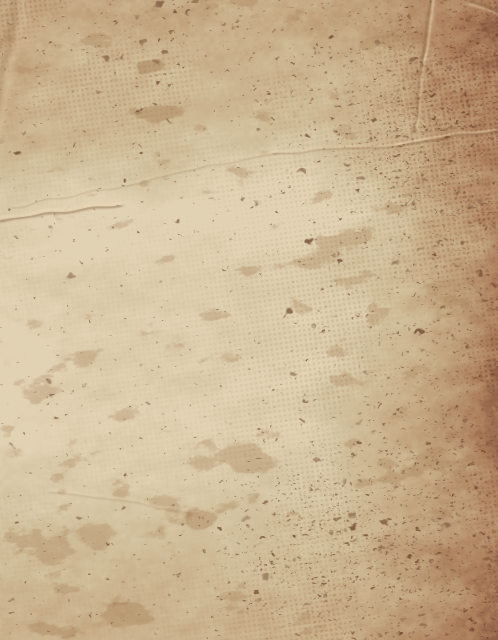
Write a Shadertoy shader that draws this texture.

```glsl
// Aged parchment: warm burnt edges, woven print, stains, rust specks and creases.

const float PAPER_ASPECT = 0.777;
const float TAU = 6.2832;
const vec3 RUST = vec3(0.40, 0.23, 0.15);
const vec3 STAIN = vec3(0.62, 0.45, 0.29);
const vec3 HIGHLIGHT = vec3(0.92, 0.84, 0.70);

float hash(vec2 p) {
    return fract(sin(dot(p, vec2(127.1, 311.7))) * 43758.545);
}

float noise(vec2 p) {
    vec2 i = floor(p), f = fract(p);
    f = f * f * (3.0 - 2.0 * f);
    return mix(mix(hash(i), hash(i + vec2(1, 0)), f.x),
               mix(hash(i + vec2(0, 1)), hash(i + vec2(1, 1)), f.x), f.y);
}

float fbm(vec2 p) {
    float sum = 0.0, amp = 0.5;
    for (int i = 0; i < 5; i++) {
        sum += amp * noise(p);
        p = mat2(0.8, 0.6, -0.6, 0.8) * p * 2.03 + 17.3;
        amp *= 0.5;
    }
    return sum / 0.97;
}

float glow(vec2 p, vec2 center, vec2 radius) {
    vec2 q = (p - center) / radius;
    return exp(-dot(q, q));
}

// Palette from cream (0) to umber (1)
vec3 paperColor(float tone) {
    vec3 ramp[5] = vec3[5](vec3(0.82, 0.75, 0.61), vec3(0.78, 0.68, 0.53),
        vec3(0.73, 0.59, 0.45), vec3(0.68, 0.50, 0.36), vec3(0.57, 0.38, 0.28));
    vec3 color = vec3(0.885, 0.825, 0.705);
    for (int i = 0; i < 5; i++)
        color = mix(color, ramp[i], clamp(tone * 5.0 - float(i), 0.0, 1.0));
    return color;
}

// Broad discoloration, darkest along the right side
float ageTone(vec2 p, float cloud) {
    float x = p.x + 0.10 * (cloud - 0.5), y = p.y + 0.12 * (cloud - 0.5);
    float right = 0.80 * smoothstep(0.47, 0.83, x) + 0.14 * smoothstep(0.71, 0.79, x);
    float top = 0.43 * smoothstep(0.62, 1.02, y);
    float bottom = 0.36 * (1.0 - smoothstep(-0.04, 0.36, y));
    float corner = 0.2 * glow(p, vec2(0.0, 0.92), vec2(0.05, 0.14))
                 + 0.3 * glow(p, vec2(0.79, 0.96), vec2(0.06, 0.09));
    return 1.0 - (1.0 - right) * (1.0 - top) * (1.0 - bottom) * (1.0 - corner);
}

// Irregular dots, at most one per cell
float specks(vec2 p, float scale, float density) {
    vec2 q = p * scale + 0.5 * vec2(noise(p * scale * 2.5), noise(p * scale * 2.5 + 9.0));
    vec2 cell = floor(q), center = 0.3 + 0.4 * vec2(hash(cell + 3.1), hash(cell + 7.7));
    float radius = mix(0.08, 0.27, pow(hash(cell + 5.3), 2.0));
    float aa = 0.07 + 0.6 * scale / iResolution.y;
    float dist = length((fract(q) - center) * vec2(0.8, 1.2)) - radius;
    return step(hash(cell + 1.9), density) * (1.0 - smoothstep(-aa, aa, dist))
         * mix(0.4, 1.0, hash(cell + 8.2));
}

// Soft-edged blot whose outline is broken by noise
float blot(vec2 p, vec2 center, vec2 radius, float rough) {
    return smoothstep(0.7, 1.0, 1.6 - length((p - center) / radius) + 1.6 * (rough - 0.5)) ;
}

// Raised fold: positive on the ridge, negative in the shadow beneath it
float crease(vec2 p, vec2 a, vec2 b, float width) {
    vec2 along = b - a;
    float len = length(along);
    float t = dot(p - a, along) / len;
    float over = (t - clamp(t, 0.0, len)) / (2.0 * width);
    float d = dot(p - a, vec2(-along.y, along.x) / len) / width;
    return (exp(-d * d) - 0.8 * exp(-(d + 1.7) * (d + 1.7))) * exp(-over * over);
}

void mainImage(out vec4 fragColor, in vec2 fragCoord) {
    vec2 p = fragCoord / iResolution.xy * vec2(PAPER_ASPECT, 1.0);
    vec2 tilted = mat2(0.99, -0.14, 0.14, 0.99) * p;
    float cloud = fbm(tilted * vec2(4.0, 8.0));
    float mottle = fbm(tilted * vec2(24.0, 42.0) + 5.0);
    float grain = fbm(p * 130.0);

    // Aged base with uneven clouding and grain
    float age = ageTone(p, cloud);
    float tone = age + 0.03 + 0.26 * (cloud - 0.5) + (0.14 + 0.28 * age) * (mottle - 0.5);
    tone += (0.07 + 0.22 * age) * (grain - 0.5);

    // Woven print worn away in patches
    vec2 thread = (tilted + 0.004 * vec2(noise(p * 9.0), noise(p * 9.0 + 4.0))) * TAU / 0.0078;
    float weave = (0.5 + 0.5 * cos(thread.x)) * (0.5 + 0.5 * cos(thread.y));
    float printed = smoothstep(0.36, 0.62, fbm(p * 6.0 + 31.0))
                  * (0.25 + 0.75 * max(smoothstep(0.25, 0.55, p.x), smoothstep(0.68, 0.9, p.y)));
    tone += 0.20 * printed * (weave - 0.25);
    vec3 color = paperColor(clamp(tone, 0.0, 1.0));

    // Water stains: scattered flecks, then the larger blots
    float stain = 0.45 * smoothstep(0.64, 0.74, fbm(tilted * vec2(17.0, 31.0) + 50.0));
    stain += 0.55 * blot(p, vec2(0.247, 0.823), vec2(0.045, 0.014), mottle);
    stain += 0.65 * blot(p, vec2(0.235, 0.895), vec2(0.026, 0.016), mottle);
    stain += 0.40 * blot(p, vec2(0.155, 0.165), vec2(0.035, 0.025), mottle);
    stain += 0.50 * blot(p, vec2(0.200, 0.036), vec2(0.045, 0.020), mottle);
    stain += 0.55 * blot(p, vec2(0.080, 0.014), vec2(0.042, 0.014), mottle);
    stain += 0.45 * blot(p, vec2(0.385, 0.285), vec2(0.045, 0.025), mottle);
    stain += 0.50 * blot(p, vec2(0.315, 0.190), vec2(0.028, 0.017), mottle);
    color = mix(color, STAIN, 0.62 * min(stain, 1.0));

    // Rust specks gather at upper right, lower middle and the right edge
    float density = 0.03 + 0.30 * glow(p, vec2(0.65, 0.79), vec2(0.13, 0.10))
                  + 0.32 * glow(p, vec2(0.53, 0.15), vec2(0.15, 0.12))
                  + 0.16 * smoothstep(0.45, 0.78, p.x) + 0.05 * smoothstep(0.7, 0.9, p.y);
    float rust = 0.75 * specks(tilted, 55.0, density * 0.65);
    rust = max(rust, 0.75 * specks(tilted + 2.3, 95.0, density));
    rust = max(rust, 0.65 * specks(tilted + 4.7, 160.0, density * 1.2));
    color = mix(color, RUST, rust);

    // Folds: two rising lines, a ragged vertical one and faint corner bends
    vec2 bent = p + 0.007 * (vec2(noise(p * 28.0), noise(p * 28.0 + 8.0)) - 0.5);
    float fold = crease(bent, vec2(0.0, 0.659), vec2(0.185, 0.685), 0.0026);
    fold += 0.35 * crease(bent, vec2(0.02, 0.680), vec2(0.43, 0.763), 0.0022);
    fold += 0.55 * crease(bent, vec2(0.43, 0.763), vec2(0.625, 0.776), 0.0022);
    fold += 0.80 * crease(bent, vec2(0.625, 0.776), vec2(0.777, 0.798), 0.0022);
    fold += 0.80 * crease(bent, vec2(0.677, 1.0), vec2(0.664, 0.91), 0.0028);
    fold += 0.55 * crease(bent, vec2(0.664, 0.91), vec2(0.651, 0.80), 0.0024);
    fold += 0.30 * crease(bent, vec2(0.08, 0.235), vec2(0.31, 0.203), 0.0025);
    fold += 0.35 * crease(bent, vec2(0.038, 1.0), vec2(0.0, 0.80), 0.007);
    fold -= 0.70 * crease(bent, vec2(0.735, 1.0), vec2(0.78, 0.984), 0.003);
    color = mix(color, HIGHLIGHT, 0.6 * clamp(fold, 0.0, 1.0));
    color = mix(color, STAIN * 0.8, 0.55 * clamp(-fold, 0.0, 1.0));

    fragColor = vec4(color, 1.0);
}
```
